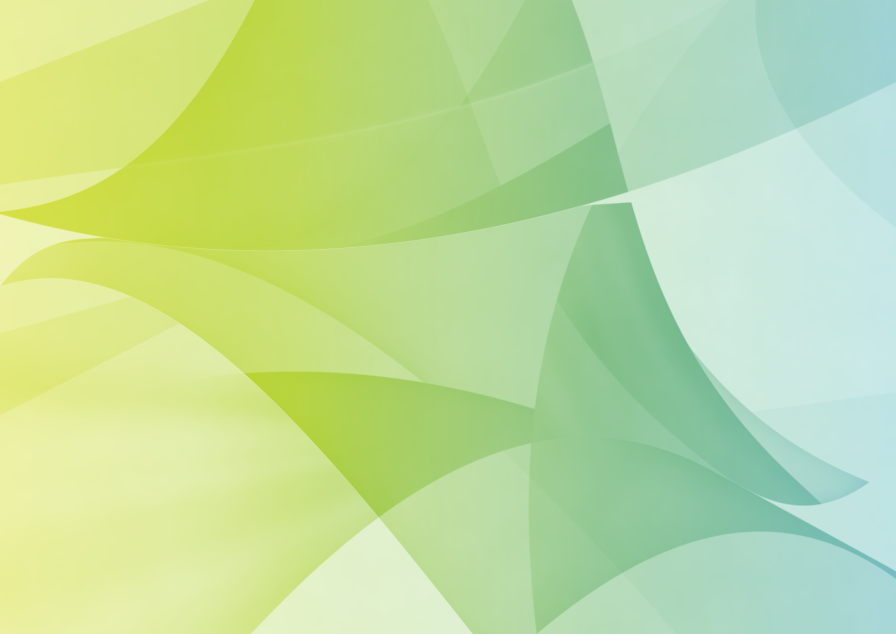
Reproduce this background procedurally as a Shadertoy shader.

```glsl
// Translucent curved sheets overlapping, fading from lime through green to pale aqua.

const vec2 CANVAS = vec2(7.68, 5.42);      // working units, y measured downwards
const vec2 FAN_CENTRE = vec2(4.6, 3.65);   // where the pale left rays converge
const float RAY_STRENGTH = 0.22;
const float GRAIN_STRENGTH = 0.035;
const float BARE_INK = 0.06;

// Colour stops from left to right: thin ink and full ink
const vec3 PALE_LIME = vec3(0.95, 0.96, 0.74);
const vec3 PALE_LEAF = vec3(0.90, 0.95, 0.80);
const vec3 PALE_MINT = vec3(0.86, 0.94, 0.86);
const vec3 PALE_AQUA = vec3(0.80, 0.92, 0.92);
const vec3 DEEP_LIME = vec3(0.83, 0.87, 0.22);
const vec3 DEEP_LEAF = vec3(0.70, 0.82, 0.20);
const vec3 DEEP_GREEN = vec3(0.40, 0.69, 0.42);
const vec3 DEEP_AQUA = vec3(0.42, 0.72, 0.74);

vec3 ramp(float x, vec3 a, vec3 b, vec3 c, vec3 d) {
    float t = clamp(x, 0.0, 1.0) * 3.0;
    vec3 col = mix(a, b, clamp(t, 0.0, 1.0));
    col = mix(col, c, clamp(t - 1.0, 0.0, 1.0));
    return mix(col, d, clamp(t - 2.0, 0.0, 1.0));
}

vec2 hashGradient(vec2 cell) {
    vec2 h = vec2(dot(cell, vec2(127.1, 311.7)), dot(cell, vec2(269.5, 183.3)));
    return fract(sin(h) * 43758.5) * 2.0 - 1.0;
}

float gradientNoise(vec2 p) {
    vec2 i = floor(p), f = fract(p), o = vec2(0.0, 1.0);
    vec2 u = f * f * f * (f * (f * 6.0 - 15.0) + 10.0);
    float low = mix(dot(hashGradient(i), f), dot(hashGradient(i + o.yx), f - o.yx), u.x);
    float high = mix(dot(hashGradient(i + o), f - o), dot(hashGradient(i + 1.0), f - 1.0), u.x);
    return mix(low, high, u.y);
}

// Signed distance past a cubic through four evenly spaced heights, straight beyond its ends
float past(vec2 p, float start, float end, vec4 h) {
    float t = (p.x - start) / (end - start) * 3.0;
    float k = clamp(t, 0.0, 3.0);
    float d1 = h.y - h.x, d2 = h.z - 2.0 * h.y + h.x;
    float d3 = h.w - 3.0 * h.z + 3.0 * h.y - h.x;
    float height = h.x + k * (d1 + (k - 1.0) * (d2 / 2.0 + d3 * (k - 2.0) / 6.0));
    float slope = d1 + d2 * (k - 0.5) + d3 * (3.0 * k * k - 6.0 * k + 2.0) / 6.0;
    float rise = slope * 3.0 / (end - start);
    return (p.y - height - slope * (t - k)) / sqrt(1.0 + rise * rise);
}

float cover(float dist) {
    float soft = CANVAS.y / iResolution.y;
    return smoothstep(-soft, soft, dist);
}

float fold(float dist, float width) {
    return cover(dist) * exp(-max(dist, 0.0) / width);
}

void mainImage(out vec4 fragColor, in vec2 fragCoord) {
    vec2 uv = fragCoord / iResolution.xy;
    vec2 p = vec2(uv.x, 1.0 - uv.y) * CANVAS;
    vec2 q = p.yx;

    // Edges running across: positive below
    float corner = past(p, 0.0, 2.18, vec4(1.81, 1.62, 1.08, 0.0));
    float thread = past(p, 0.0, 6.2, vec4(1.58, 1.29, 0.86, 0.0));
    float canopy = past(p, 0.0, 7.68, vec4(1.83, 2.14, 1.72, 0.70));
    float band = past(p, 2.7, 5.25, vec4(2.15, 1.92, 1.53, 1.04));
    float leaf = past(p, 2.0, 4.5, vec4(2.13, 1.93, 1.25, 0.0));
    float lip = past(p, 0.0, 0.75, vec4(2.45, 2.20, 2.08, 2.04));
    float hem = past(p, 0.0, 4.05, vec4(2.45, 2.65, 3.80, 5.42));
    float crease = past(p, 0.4, 5.8, vec4(2.10, 2.37, 3.58, 5.42));
    float ridge = past(p, 1.8, 7.1, vec4(3.22, 3.26, 3.76, 4.65));
    float arch = past(p, 2.15, 6.1, vec4(5.42, 4.27, 3.75, 4.02));
    float foot = past(p, 4.6, 7.68, vec4(5.42, 4.75, 4.55, 4.95));
    float keel = past(p, 6.4, 7.68, vec4(4.18, 4.32, 4.24, 3.92));
    float wing = past(p, 5.9, 7.45, vec4(2.95, 3.50, 3.87, 4.12));
    // Edges running down: positive to the right
    float sweep = past(q, 0.0, 4.2, vec4(3.67, 4.22, 4.93, 6.40));
    float spine = past(q, 0.0, 4.08, vec4(4.90, 5.31, 5.78, 6.80));
    float bow = past(q, 0.0, 5.42, vec4(6.25, 5.05, 4.57, 4.60));
    float shore = past(q, 0.0, 1.95, vec4(6.48, 6.58, 6.98, 7.68));

    // Top left corner
    float ink = mix(BARE_INK, 0.27, cover(-corner));
    ink += 0.25 * cover(-corner) * cover(-thread) * cover(p.y - 0.7 + 0.39 * p.x);

    // Upper fan
    float fan = mix(0.86, 0.60, smoothstep(1.5, 4.0, p.x)) - 0.10 * cover(thread);
    fan += 0.11 * cover(leaf) - 0.10 * cover(sweep) + 0.08 * fold(corner, 0.3);
    fan += 0.05 * cover(thread) * cover(-leaf) + 0.08 * fold(-leaf, 0.2) * cover(thread);
    fan = mix(fan, 0.73, cover(band) * smoothstep(2.2, 2.9, p.x));
    ink = mix(ink, fan, cover(corner) * cover(-canopy));
    ink -= 0.10 * exp(-abs(thread) / 0.015) * cover(corner);

    // Central sheet and its darker lower folds
    float body = mix(0.70, 0.42, smoothstep(1.6, 4.2, p.x)) - 0.15 * (1.0 - smoothstep(0.0, 1.0, p.x));
    body -= 0.10 * cover(crease) * (1.0 - smoothstep(3.2, 4.4, p.x));
    body += 0.12 * fold(-crease, 0.15) * cover(-ridge);
    float under = mix(0.84, 0.66, smoothstep(2.6, 4.6, p.x)) + 0.08 * fold(ridge, 0.2);
    body = mix(body, under, cover(ridge));
    float shade = 0.62 + 0.12 * cover(sweep) * smoothstep(2.0, 3.0, p.y);
    shade += 0.16 * fold(-spine, 0.16) + 0.10 * gradientNoise(vec2(spine * 5.0, p.y * 0.4));
    body = mix(body, shade, cover(bow));
    float skirt = mix(0.43, 0.60, cover(bow)) + 0.22 * fold(arch, 0.3) * smoothstep(4.6, 6.2, p.x);
    skirt += 0.10 * fold(-foot, 0.2) * cover(bow) - 0.05 * cover(crease);
    body = mix(body, skirt, cover(arch));
    body += 0.10 * fold(-hem, 0.2);
    ink = mix(ink, body, cover(canopy) * cover(-hem) * cover(lip));

    // Pale field with rays below the hem
    vec2 ray = p - FAN_CENTRE;
    float angle = atan(ray.y, -ray.x);
    float field = 0.25 + RAY_STRENGTH * gradientNoise(vec2(angle * 8.0, 0.4));
    field += 0.17 * cover(p.y - 2.85 + 0.28 * p.x) * cover(3.55 - 0.51 * p.x - p.y);
    field += 0.22 * smoothstep(1.4, 2.8, p.x) * cover(ridge);
    field = mix(field, 0.03, cover(arch));
    ink = mix(ink, field, cover(hem));

    // Pale right side, its wing and the lower right sheet
    float open = mix(0.30, BARE_INK, cover(canopy)) + 0.12 * cover(shore);
    open += 0.05 * cover(bow) * cover(-canopy) - 0.04 * cover(-thread);
    open += 0.08 * cover(p.y - 4.39 + 0.135 * p.x);
    float flap = 0.32 + 0.15 * fold(wing, 0.12) + 0.22 * fold(-keel, 0.1);
    open = mix(open, flap, cover(wing));
    ink = mix(ink, open, cover(spine) * cover(-arch));
    ink = mix(ink, 0.14, cover(keel) * cover(-arch) * smoothstep(6.3, 6.6, p.x));
    ink = mix(ink, 0.38 - 0.06 * cover(crease), cover(foot) * cover(bow));

    // Soft grain, then colour
    ink += GRAIN_STRENGTH * (gradientNoise(p * 2.5) + 0.5 * gradientNoise(p * 9.0));
    vec3 pale = ramp(uv.x, PALE_LIME, PALE_LEAF, PALE_MINT, PALE_AQUA);
    vec3 deep = ramp(uv.x, DEEP_LIME, DEEP_LEAF, DEEP_GREEN, DEEP_AQUA);
    fragColor = vec4(mix(pale, deep, clamp(ink, 0.0, 1.0)), 1.0);
}
```
